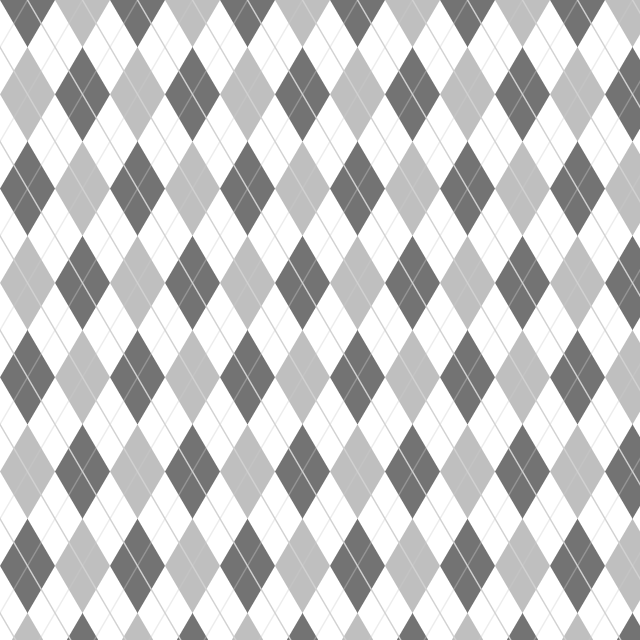
Reproduce this pattern procedurally as a Shadertoy shader.

```glsl
#define CELL vec2(0.08594, 0.14736)  // diamond width and height
#define LINE_WIDTH 0.0022
#define PAPER 1.0
#define DARK 0.45
#define LIGHT 0.75
#define FALLING_TONE 0.82
#define RISING_TONE 0.80
#define RISING_ALPHA 0.38

// Coverage of a shape from its signed distance (positive inside)
float coverage(float dist) {
    return clamp(dist * iResolution.y + 0.5, 0.0, 1.0);
}

// Stripes centred on every integer of t; scale turns t into canvas units
float stripes(float t, float scale) {
    return coverage(0.5 * LINE_WIDTH - abs(t - round(t)) * scale);
}

void mainImage(out vec4 fragColor, in vec2 fragCoord) {
    vec2 uv = fragCoord / iResolution.y;

    // Lattice with diamond centres on integers, rows counted from the top
    vec2 grid = vec2(uv.x, 1.0 - uv.y) / CELL - vec2(0.5, 0.0);
    vec2 id = round(grid);
    vec2 local = abs(grid - id);
    float scale = 1.0 / length(1.0 / CELL);

    // Checkered diamonds
    float diamond = coverage((0.5 - local.x - local.y) * scale);
    float fill = mix(DARK, LIGHT, mod(id.x + id.y, 2.0));
    float tone = mix(PAPER, fill, diamond);

    // Thin diagonals through the centres: faint rising, solid falling
    tone = mix(tone, RISING_TONE, RISING_ALPHA * stripes(grid.x + grid.y, scale));
    tone = mix(tone, FALLING_TONE, stripes(grid.x - grid.y, scale));

    fragColor = vec4(vec3(tone), 1.0);
}
```
